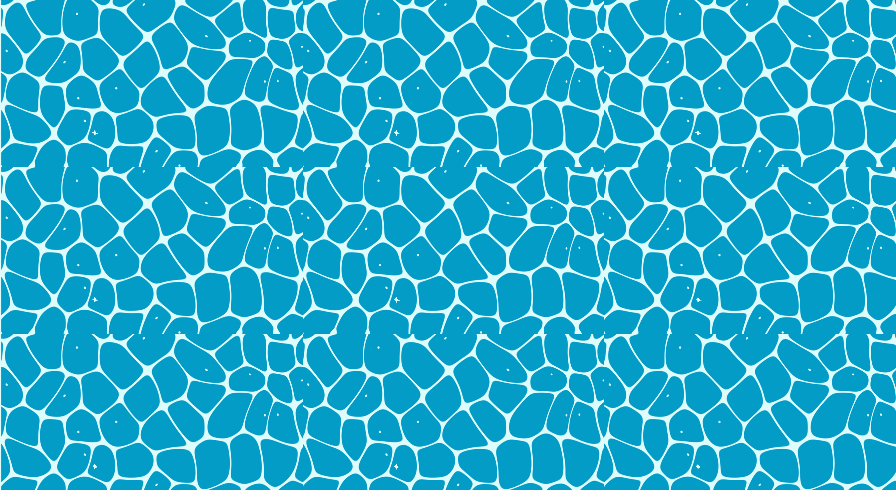
A Shadertoy shader for this texture:

```glsl
// Sunlit pool water: rounded blue cells parted by pale caustic lines.
// One rectangular patch of jittered Voronoi cells repeats three by three,
// with visible cuts where patches meet and small sparkles inside cells.

const vec3 WATER = vec3(0.01, 0.61, 0.78);
const vec3 FOAM = vec3(0.87, 0.99, 0.99);
const vec2 TILE = vec2(0.6155, 0.3405);   // patch size, in canvas heights
const vec2 DENSITY = vec2(4.9, 4.5);      // cells per patch height
const float LEFT_MARGIN = 0.0024;
const float ROUNDNESS = 15.0;             // lower gives rounder corners

vec2 hash2(vec2 p) {
    vec3 q = fract(p.xyx * vec3(0.1031, 0.1030, 0.0973));
    q += dot(q, q.yzx + 33.33);
    return fract((q.xx + q.yz) * q.zy);
}

// Jittered cell centre; alternate rows are staggered.
vec2 cellSeed(vec2 id) {
    float stagger = 0.5 * mod(id.y, 2.0);
    return id + vec2(stagger, 0.0) + 0.5 + 0.74 * (hash2(id + 17.0) - 0.5);
}

// Shrinks the cells around a centre by magnifying the coordinates.
vec2 crowd(vec2 p, vec2 centre, float amount, float spread) {
    vec2 d = p - centre;
    return p + d * amount * exp(-dot(d, d) / spread);
}

// Gentle bending of the straight cell borders.
vec2 bend(vec2 p, float amount) {
    return p + amount * sin(p.yx * vec2(2.9, 2.5) + vec2(0.6, 2.1));
}

vec2 nearestCell(vec2 p) {
    vec2 base = floor(p), best = base;
    float bestDist = 1e3;
    for (int y = -2; y <= 2; y++)
    for (int x = -2; x <= 2; x++) {
        vec2 id = base + vec2(x, y);
        vec2 d = cellSeed(id) - p;
        if (dot(d, d) < bestDist) {
            bestDist = dot(d, d);
            best = id;
        }
    }
    return best;
}

// Smooth minimum of the distances to all borders of one cell.
float borderDistance(vec2 p, vec2 cell, float k) {
    vec2 seed = cellSeed(cell);
    float sum = 0.0;
    for (int y = -2; y <= 2; y++)
    for (int x = -2; x <= 2; x++) {
        if (x == 0 && y == 0) continue;
        vec2 other = cellSeed(cell + vec2(x, y));
        float d = dot(0.5 * (seed + other) - p, normalize(other - seed));
        sum += exp(-k * d);
    }
    return -log(sum) / k;
}

float coverage(float d, float px) {
    return 1.0 - smoothstep(-0.5 * px, 0.5 * px, d);
}

// A round glint or a four-pointed star in some of the cells.
float sparkle(vec2 p, vec2 cell, float px) {
    vec2 pick = hash2(cell + 71.0);
    vec2 d = p - cellSeed(cell) - 0.24 * (hash2(cell + 43.0) - 0.5);
    vec2 root = sqrt(abs(d));
    float star = pow(root.x + root.y, 2.0) - 0.12;
    float dot_ = length(d) - 0.032;
    float shape = pick.y < 0.28 ? star : dot_;
    return step(pick.x, 0.42) * coverage(shape, px);
}

void mainImage(out vec4 fragColor, in vec2 fragCoord) {
    vec2 canvas = fragCoord / iResolution.y;
    float px = DENSITY.y / (TILE.y * iResolution.y);

    // Patch coordinates, counted from the top left
    vec2 pos = vec2(canvas.x - LEFT_MARGIN, 1.0 - canvas.y);
    vec2 local = mod(pos, TILE) / TILE.y;

    // Cells, with a tighter group near the upper right
    vec2 p = crowd(local, vec2(1.62, 0.27), 0.35, 0.08) * DENSITY;
    p = bend(p, 0.09);
    vec2 cell = nearestCell(p);

    // Line width drifts, and swells in places along the lower cut
    float width = 0.023 + 0.009 * sin(1.7 * p.x + 1.1) * sin(1.9 * p.y);
    float swell = max(0.0, sin(5.0 * local.x + 0.4));
    width += 0.07 * swell * smoothstep(0.96, 1.0, local.y);

    float foam = coverage(borderDistance(p, cell, ROUNDNESS) - width, px);
    foam = max(foam, sparkle(p, cell, px));
    foam = max(foam, coverage(pos.x, 1.0 / iResolution.y));

    fragColor = vec4(mix(WATER, FOAM, foam), 1.0);
}
```
